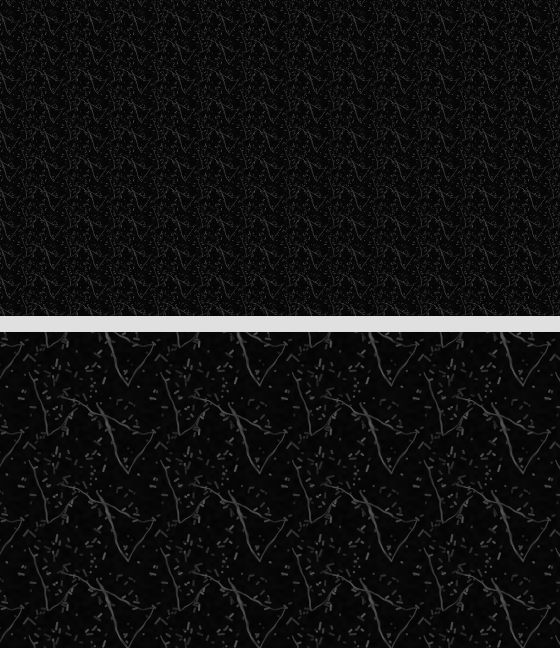
Top, the full canvas; bottom, a detail of the centre.
A WebGL 1 fragment shader for this pattern:

```glsl
precision highp float;
// Black stone sheet: one small rectangular tile of thin grey veins, scratches
// and specks, repeated exactly. Each mark is a segment distance wrapped around
// the tile; periodic noise bends the veins so that the edges join.

uniform vec2 u_resolution;

const float TILES_DOWN = 10.8;
const vec2 TILE = vec2(1.5, 1.0);   // tile size, in tile heights
const int SPECKS = 110;
const vec3 STONE = vec3(0.014);
const vec3 VEIN = vec3(0.32);

float hash(vec2 p) {
  return fract(sin(dot(p, vec2(127.1, 311.7))) * 43758.547);
}

// Value noise that repeats once per tile, with square cells.
float tileNoise(vec2 p, float cells, float seed) {
  vec2 count = TILE * cells;
  vec2 cell = floor(p * cells);
  vec2 f = fract(p * cells);
  f = f * f * (3.0 - 2.0 * f);
  vec2 lo = mod(cell, count) + seed;
  vec2 hi = mod(cell + 1.0, count) + seed;
  return mix(mix(hash(lo), hash(vec2(hi.x, lo.y)), f.x),
             mix(hash(vec2(lo.x, hi.y)), hash(hi), f.x), f.y);
}

// Shortest offset between two places on the repeating tile.
vec2 wrapOffset(vec2 d) {
  return d - TILE * floor(d / TILE + 0.5);
}

// Distance to a segment given by its centre and half extent.
float segmentDistance(vec2 p, vec2 centre, vec2 halfSpan) {
  vec2 d = wrapOffset(p - centre);
  float along = dot(d, halfSpan) / max(dot(halfSpan, halfSpan), 1e-6);
  return length(d - halfSpan * clamp(along, -1.0, 1.0));
}

// Smooth coverage of a stroke, where pixel is the size of one pixel.
float stroke(float dist, float halfWidth, float pixel) {
  return clamp((halfWidth - dist) / pixel + 0.5, 0.0, 1.0);
}

float vein(vec2 p, vec2 a, vec2 b, float halfWidth, float pixel) {
  float d = segmentDistance(p, 0.5 * (a + b), 0.5 * (b - a));
  return stroke(d, halfWidth, pixel);
}

// Branching veins, steep ones crossing shallow ones.
float veins(vec2 p, float pixel) {
  vec2 coarse = vec2(tileNoise(p, 4.0, 3.0), tileNoise(p, 4.0, 41.0)) - 0.5;
  vec2 fine = vec2(tileNoise(p, 12.0, 7.0), tileNoise(p, 12.0, 59.0)) - 0.5;
  vec2 q = p + 0.10 * coarse + 0.035 * fine;
  float v = vein(q, vec2(0.00, 0.40), vec2(0.30, 1.20), 0.012, pixel);
  v = max(v, vein(q, vec2(-0.42, 0.32), vec2(0.34, 0.66), 0.011, pixel));
  v = max(v, 0.8 * vein(q, vec2(0.30, 1.20), vec2(0.66, 0.74), 0.010, pixel));
  v = max(v, 0.9 * vein(q, vec2(0.72, 0.10), vec2(0.95, 0.74), 0.010, pixel));
  v = max(v, 0.7 * vein(q, vec2(0.95, 0.74), vec2(1.30, 0.50), 0.009, pixel));
  v = max(v, 0.6 * vein(q, vec2(0.34, 0.66), vec2(0.66, 0.74), 0.009, pixel));
  return v * mix(0.5, 1.1, tileNoise(p, 14.0, 23.0));
}

// Scattered dots and short scratches of uneven strength.
float specks(vec2 p, float pixel) {
  float lit = 0.0;
  for (int i = 0; i < SPECKS; i++) {
    float id = float(i);
    vec2 centre = TILE * vec2(hash(vec2(id, 1.3)), hash(vec2(id, 2.7)));
    float angle = 6.2832 * hash(vec2(id, 4.1));
    float size = hash(vec2(id, 5.9));
    vec2 halfSpan = 0.04 * size * size * vec2(cos(angle), sin(angle));
    float strength = mix(0.3, 1.0, hash(vec2(id, 7.3)));
    float d = segmentDistance(p, centre, halfSpan);
    lit = max(lit, strength * stroke(d, 0.012, pixel));
  }
  return lit;
}

void main() {
  // Tiles start at the upper left corner.
  vec2 fromTop = vec2(gl_FragCoord.x, u_resolution.y - gl_FragCoord.y);
  float pixel = TILES_DOWN / u_resolution.y;
  vec2 p = mod(fromTop * pixel, TILE);

  // Faint grain under the bright marks.
  vec3 color = STONE + 0.025 * tileNoise(p, 20.0, 11.0);
  float marks = max(veins(p, pixel), specks(p, pixel));
  color = mix(color, VEIN, marks);
  gl_FragColor = vec4(color, 1.0);
}
```
